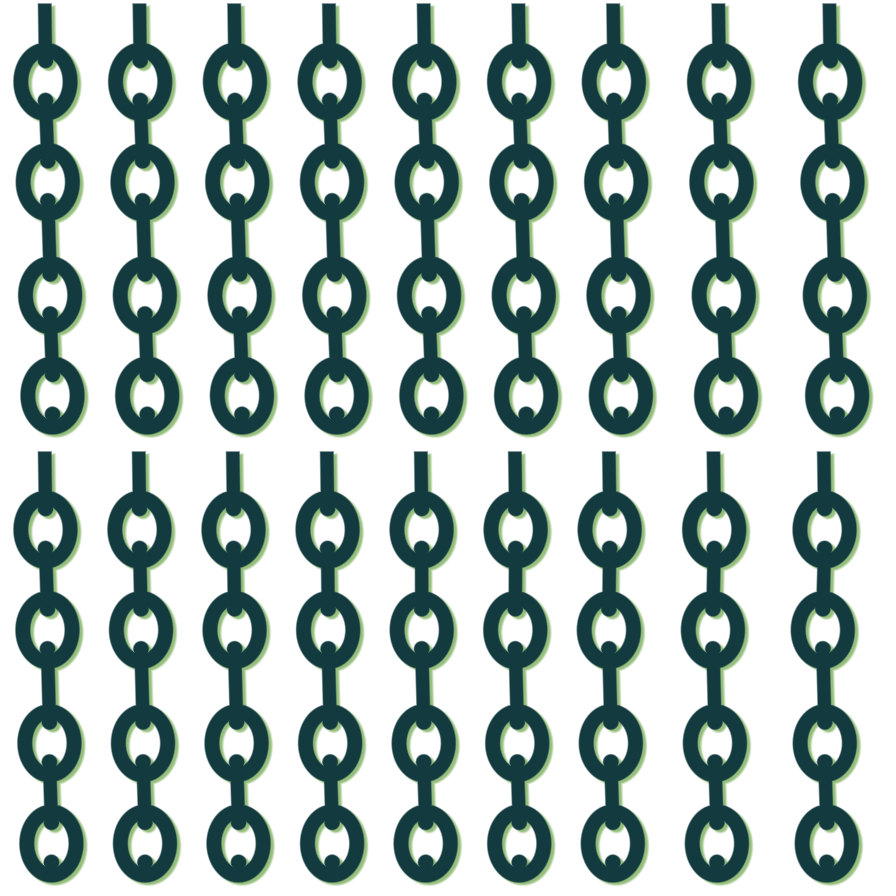
Give the GLSL for this pattern, as a Shadertoy shader.

```glsl
#define UNITS 768.0
#define COLUMNS 9
#define LINKS 4
#define ROW_HEIGHT 384.0
#define LINK_OUTER vec2(27.5, 33.5)
#define LINK_INNER vec2(14.7, 20.7)
#define BAR_RADIUS 5.8
#define CAP_RADIUS 6.7
#define SHADE_OFFSET vec2(3.0, 2.2)
#define STEEL vec3(0.075, 0.228, 0.245)
#define MOSS vec3(0.59, 0.75, 0.49)

float ellipseDistance(vec2 p, vec2 r) {
    float k = length(p / r);
    return k * (k - 1.0) / max(length(p / (r * r)), 1e-6);
}

float segmentDistance(vec2 p, vec2 a, vec2 b) {
    vec2 ab = b - a;
    return length(p - a - ab * clamp(dot(p - a, ab) / dot(ab, ab), 0.0, 1.0));
}

// Even pitch, with wider gaps before the last two columns
float columnX(float column, float row) {
    return 39.0 + column * mix(81.2, 80.6, row)
         + 9.0 * step(7.0, column) + 14.0 * step(8.0, column);
}

// Links lean sideways; the middle gap is longer
vec2 linkCenter(float link, float column, float row) {
    float lean = mix(2.0 * link, 1.7 * link - 0.4 * column * step(1.0, link), row);
    return vec2(columnX(column, row) + lean, 70.0 + 86.0 * link + 11.0 * step(2.0, link));
}

float chainDistance(vec2 p) {
    float row = clamp(floor(p.y / ROW_HEIGHT), 0.0, 1.0);
    p.y -= row * ROW_HEIGHT;

    // Nearest column, measured from the middle of its lean
    float column = 0.0, nearest = 1e5;
    for (int i = 0; i < COLUMNS; i++) {
        float gap = abs(p.x - columnX(float(i), row) - 2.5);
        if (gap < nearest) { nearest = gap; column = float(i); }
    }

    float d = 1e5;
    vec2 barTop = vec2(columnX(column, row) - 1.0, -20.0);
    for (int i = 0; i < LINKS; i++) {
        vec2 center = linkCenter(float(i), column, row);
        vec2 q = p - center + 1e-4;

        // Oval ring
        d = min(d, max(ellipseDistance(q, LINK_OUTER), -ellipseDistance(q, LINK_INNER)));

        // Bar from the link above, with round knobs inside both rings
        vec2 upperKnob = center - vec2(0.0, 18.2);
        vec2 lowerKnob = center + vec2(0.0, 16.2);
        d = min(d, segmentDistance(p, barTop, upperKnob) - BAR_RADIUS);
        d = min(d, min(length(p - upperKnob), length(p - lowerKnob)) - CAP_RADIUS);
        barTop = lowerKnob;
    }
    return max(d, 3.0 - p.y); // flat cut at the top of each chain
}

void mainImage(out vec4 fragColor, in vec2 fragCoord) {
    vec2 p = fragCoord / iResolution.y * UNITS;
    p.y = UNITS - p.y;
    float edge = max(0.75 * UNITS / iResolution.y, 0.9);

    // Soft green rim below and to the right, then the dark chain
    float rim = smoothstep(edge + 0.6, -edge - 0.6, chainDistance(p - SHADE_OFFSET));
    float body = smoothstep(edge, -edge, chainDistance(p));
    vec3 color = mix(vec3(1.0), MOSS, rim);
    fragColor = vec4(mix(color, STEEL, body), 1.0);
}
```
